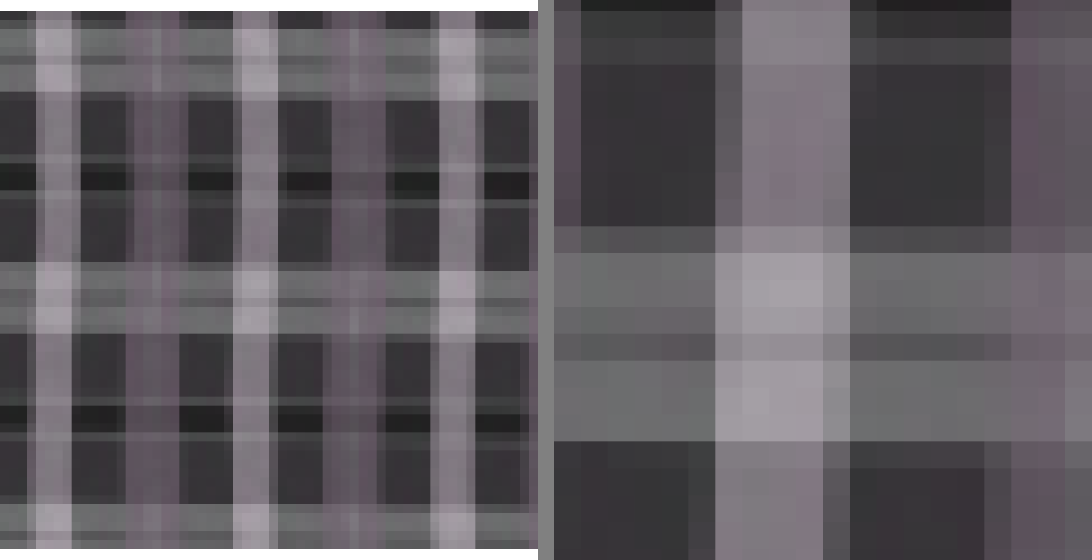
Left, the full canvas; right, a detail of the centre.
A WebGL 2 fragment shader for this pattern:

```glsl
#version 300 es
precision highp float;

#define CELLS 60.0
#define WARP_PERIOD 22.4
#define WEFT_PERIOD 26.6
#define WARP_START 6.1
#define WEFT_START 5.3
#define WOBBLE 0.42
#define SLANT 0.9
#define GRAIN 0.035
#define SAMPLES 3

uniform vec2 u_resolution;
out vec4 outColor;

// The alpha of each warp colour is how strongly the weft shows over it.
const vec4 GROUND = vec4(0.212, 0.202, 0.216, 1.0);
const vec4 PURPLE = vec4(0.362, 0.322, 0.362, 0.42);
const vec4 CENTRE = vec4(0.372, 0.352, 0.378, 0.55);
const vec4 PALE = vec4(0.500, 0.470, 0.502, 0.65);
const vec3 WEFT_GREY = vec3(0.212, 0.222, 0.214);
const vec3 WEFT_LINE = vec3(0.080, 0.092, 0.082);
const vec3 WEFT_DARK = vec3(-0.080, -0.072, -0.084);

vec2 hashGradient(vec2 p) {
    vec3 q = fract(p.xyx * vec3(0.1031, 0.1030, 0.0973));
    q += dot(q, q.yzx + 33.33);
    return 2.0 * fract((q.xx + q.yz) * q.zy) - 1.0;
}

float gradientNoise(vec2 p) {
    vec2 i = floor(p), f = fract(p);
    vec2 u = f * f * (3.0 - 2.0 * f);
    vec2 e = vec2(0.0, 1.0);
    float a = dot(hashGradient(i), f);
    float b = dot(hashGradient(i + e.yx), f - e.yx);
    float c = dot(hashGradient(i + e.xy), f - e.xy);
    float d = dot(hashGradient(i + e.yy), f - e.yy);
    return mix(mix(a, b, u.x), mix(c, d, u.x), u.y);
}

// Signed distance to the nearest repeat of a stripe centre
float repeatDistance(float x, float period) {
    return (fract(x / period + 0.5) - 0.5) * period;
}

// Share of a one-cell-wide block covered by a stripe
float coverage(float d, float halfWidth) {
    return clamp(halfWidth + 0.5 - abs(d), 0.0, 1.0);
}

vec3 plaid(vec2 cell) {
    vec2 c = floor(cell) + 0.5;

    // Uneven drape of the threads
    float drift = WOBBLE * sin(6.28 * c.y / CELLS - 0.3)
                + 0.35 * gradientNoise(c * vec2(0.05, 0.09) + 7.3);
    float x = c.x - WARP_START - drift;
    float y = c.y - WEFT_START - SLANT * c.x / CELLS;

    // Vertical stripes
    float paleD = repeatDistance(x, WARP_PERIOD);
    float purpleD = repeatDistance(x - 0.5 * WARP_PERIOD, WARP_PERIOD);
    float pale = coverage(paleD, 2.25);
    vec4 warp = mix(GROUND, PURPLE, coverage(purpleD, 3.15));
    warp = mix(warp, CENTRE, coverage(purpleD, 0.55));
    warp = mix(warp, PALE, pale);

    // Horizontal stripes: split grey band, then a dark band between lines
    float greyD = repeatDistance(y, WEFT_PERIOD);
    float darkD = repeatDistance(y - 0.5 * WEFT_PERIOD, WEFT_PERIOD);
    float grey = coverage(greyD, 3.8) * (1.0 - 0.42 * coverage(greyD, 0.6));
    vec3 weft = WEFT_GREY * grey
              + WEFT_LINE * coverage(abs(darkD) - 2.0, 0.5)
              + WEFT_DARK * coverage(darkD, 1.5) * (1.0 - pale);

    // Mottling in brightness and in pink tint
    float shade = gradientNoise(c * 0.37) + 0.6 * gradientNoise(c * 0.71 + 19.7);
    float tint = gradientNoise(c * vec2(0.63, 0.17) + 41.1);
    vec3 colour = warp.rgb + warp.a * weft;
    colour *= 1.0 + 1.6 * GRAIN * shade;
    return colour + GRAIN * tint * vec3(0.4, -0.5, 0.2);
}

void main() {
    float side = min(u_resolution.x, u_resolution.y);
    vec3 sum = vec3(0.0);

    // Average sub-samples to smooth the block edges
    for (int j = 0; j < SAMPLES; j++) {
        for (int i = 0; i < SAMPLES; i++) {
            vec2 offset = (vec2(i, j) + 0.5) / float(SAMPLES) - 0.5;
            vec2 p = (gl_FragCoord.xy + offset - 0.5 * u_resolution) / side;
            bool inside = max(abs(p.x), abs(p.y)) < 0.5;
            vec2 cell = vec2(p.x + 0.5, 0.5 - p.y) * CELLS;
            sum += inside ? plaid(cell) : vec3(1.0);
        }
    }
    outColor = vec4(sum / float(SAMPLES * SAMPLES), 1.0);
}
```
